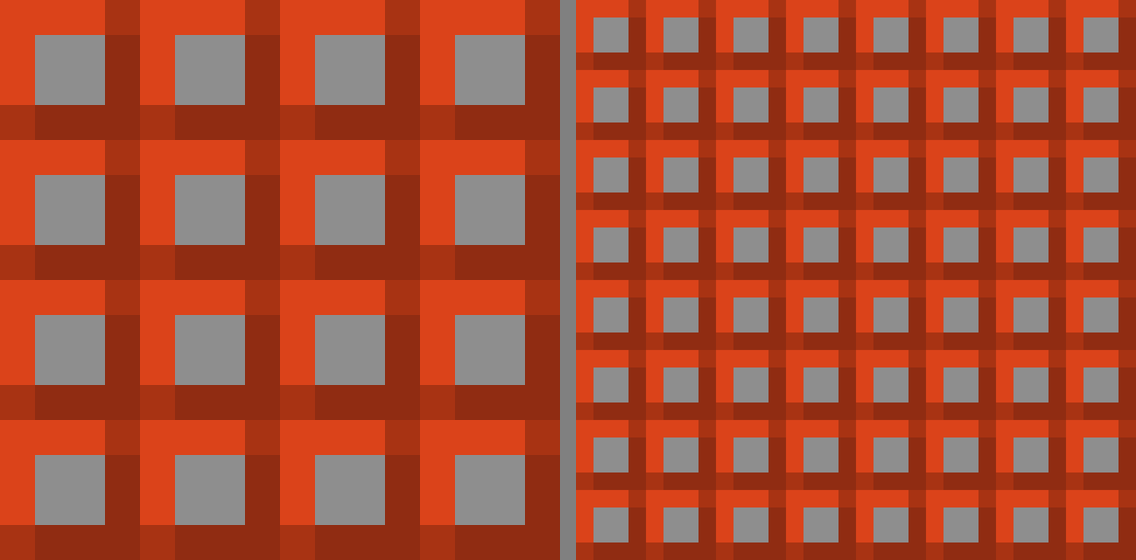
Left, the tile; right, the same tile 2 across and 2 down.
A Shadertoy shader for this pattern:

```glsl
// Draws a square grid of grey openings framed by lit and shaded orange bevels.
#define REPEATS 4.0
#define BORDER 0.25
#define LIT_COLOR vec3(0.859, 0.263, 0.102)
#define SHADE_COLOR vec3(0.565, 0.173, 0.071)
#define CORNER_COLOR vec3(0.659, 0.200, 0.075)
#define OPENING_COLOR vec3(0.557)

// Box-filtered coverage of a strip that repeats once per cell.
vec2 stripCoverage(vec2 cellPos, float center, vec2 pixelSize) {
    vec2 dist = abs(fract(cellPos - center + 0.5) - 0.5);
    return clamp((0.5 * BORDER - dist) / pixelSize + 0.5, 0.0, 1.0);
}

void mainImage(out vec4 fragColor, in vec2 fragCoord) {
    vec2 pixelSize = REPEATS / iResolution.xy;
    vec2 cellPos = fragCoord * pixelSize;

    // Split each axis into low strip, middle and high strip.
    vec2 low = stripCoverage(cellPos, 0.5 * BORDER, pixelSize);
    vec2 high = stripCoverage(cellPos, 1.0 - 0.5 * BORDER, pixelSize);
    vec2 middle = 1.0 - low - high;

    // Light falls from the upper left; the weights sum to one.
    float lit = low.x * (1.0 - low.y) + middle.x * high.y;
    float shade = high.x * (1.0 - high.y) + middle.x * low.y;
    float corner = low.x * low.y + high.x * high.y;
    float opening = middle.x * middle.y;

    vec3 color = lit * LIT_COLOR + shade * SHADE_COLOR
               + corner * CORNER_COLOR + opening * OPENING_COLOR;
    fragColor = vec4(color, 1.0);
}
```
